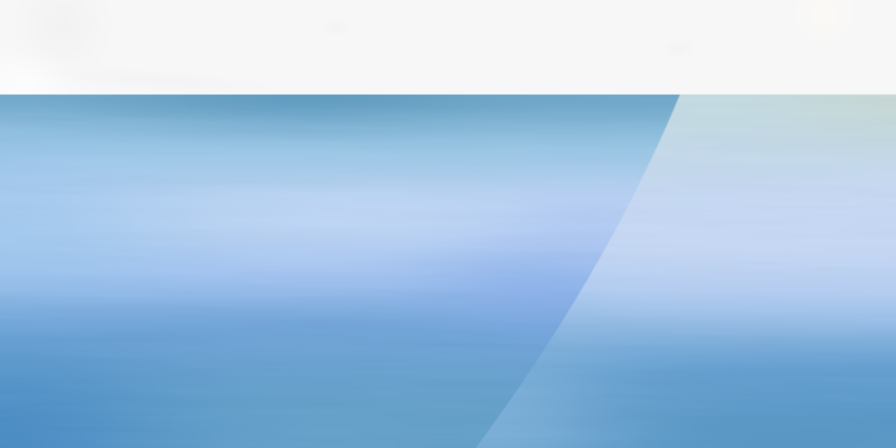
A WebGL 1 fragment shader for this background:

```glsl
precision highp float;
// Soft blue sky-like gradient with a curved translucent panel under a pale header band.

uniform vec2 u_resolution;

float hash(vec2 p) {
  return fract(sin(dot(p, vec2(127.1, 311.7))) * 43758.5453);
}

float noise(vec2 p) {
  vec2 i = floor(p), f = fract(p);
  f = f * f * (3.0 - 2.0 * f);
  return mix(mix(hash(i), hash(i + vec2(1.0, 0.0)), f.x),
             mix(hash(i + vec2(0.0, 1.0)), hash(i + 1.0), f.x), f.y);
}

// Elliptical glow, 1 at its centre
float glow(vec2 p, vec2 centre, vec2 radius) {
  vec2 d = (p - centre) / radius;
  return exp(-dot(d, d));
}

// Main sweep: blue base, pale middle, teal upper edge
vec3 leftSky(vec2 p) {
  vec3 c = mix(vec3(0.40, 0.63, 0.79), vec3(0.44, 0.64, 0.84), smoothstep(0.08, 0.29, p.y));
  c = mix(c, vec3(0.65, 0.77, 0.94), smoothstep(0.25, 0.41, p.y));
  c = mix(c, vec3(0.74, 0.83, 0.95), smoothstep(0.37, 0.51, p.y));
  c = mix(c, vec3(0.60, 0.77, 0.89), smoothstep(0.53, 0.69, p.y));
  c = mix(c, vec3(0.43, 0.65, 0.78), smoothstep(0.65, 0.80, p.y));
  c = mix(c, vec3(0.28, 0.54, 0.77), 0.8 * glow(p, vec2(0.0, 0.02), vec2(0.19, 0.24)));
  c = mix(c, vec3(0.60, 0.77, 0.92), 0.7 * glow(p, vec2(0.0, 0.50), vec2(0.20, 0.20)));
  c = mix(c, vec3(0.34, 0.58, 0.73), 0.6 * glow(p, vec2(0.33, 0.80), vec2(0.17, 0.07)));
  c = mix(c, vec3(0.52, 0.67, 0.91), 0.6 * glow(p, vec2(0.62, 0.35), vec2(0.13, 0.10)));
  c = mix(c, vec3(0.66, 0.76, 0.94), 0.5 * glow(p, vec2(0.66, 0.49), vec2(0.10, 0.09)));
  return c;
}

// Lighter panel, deepening toward the lower right corner
vec3 rightPanel(vec2 p) {
  vec3 c = mix(vec3(0.35, 0.59, 0.77), vec3(0.39, 0.62, 0.81), smoothstep(0.0, 0.20, p.y));
  c = mix(c, vec3(0.70, 0.80, 0.94), smoothstep(0.15, 0.37, p.y));
  c = mix(c, vec3(0.77, 0.84, 0.95), smoothstep(0.32, 0.46, p.y));
  c = mix(c, vec3(0.76, 0.85, 0.88), smoothstep(0.50, 0.79, p.y));
  c = mix(c, vec3(0.52, 0.71, 0.86), 0.8 * glow(p, vec2(0.54, 0.08), vec2(0.15, 0.22)));
  c = mix(c, vec3(0.79, 0.84, 0.80), 0.6 * glow(p, vec2(1.0, 0.80), vec2(0.12, 0.10)));
  return c;
}

// Near-white band with faint blurred shadows
vec3 header(vec2 p) {
  vec3 c = vec3(0.97);
  float shade = glow(p, vec2(0.07, 0.94), vec2(0.04, 0.10))
              + 0.7 * glow(p, vec2(0.375, 0.94), vec2(0.012, 0.016))
              + 0.7 * glow(p, vec2(0.757, 0.892), vec2(0.015, 0.018))
              + 0.7 * glow(p, vec2(0.18, 0.82 - 0.15 * (p.x - 0.18)), vec2(0.10, 0.018));
  c -= 0.02 * shade;
  c += 0.02 * glow(p, vec2(0.03, 0.82), vec2(0.05, 0.05));
  return c + vec3(0.015, 0.008, -0.01) * glow(p, vec2(0.92, 0.97), vec2(0.02, 0.04));
}

void main() {
  vec2 p = gl_FragCoord.xy / u_resolution;
  float soft = 0.75 / u_resolution.y;

  // Curved diagonal boundary
  float edge = 0.531 + 0.370 * p.y - 0.103 * p.y * p.y;
  float side = smoothstep(-soft, soft, p.x - edge);
  vec3 color = mix(leftSky(p), rightPanel(p), side);

  // Faint horizontal streaks
  vec2 tilted = vec2(p.x, p.y + 0.03 * p.x);
  color += 0.012 * (noise(tilted * vec2(6.0, 45.0)) - 0.5);
  color += 0.008 * (noise(tilted * vec2(14.0, 110.0)) - 0.5);

  color = mix(color, header(p), smoothstep(-soft, soft, p.y - 0.789));
  gl_FragColor = vec4(color, 1.0);
}
```
